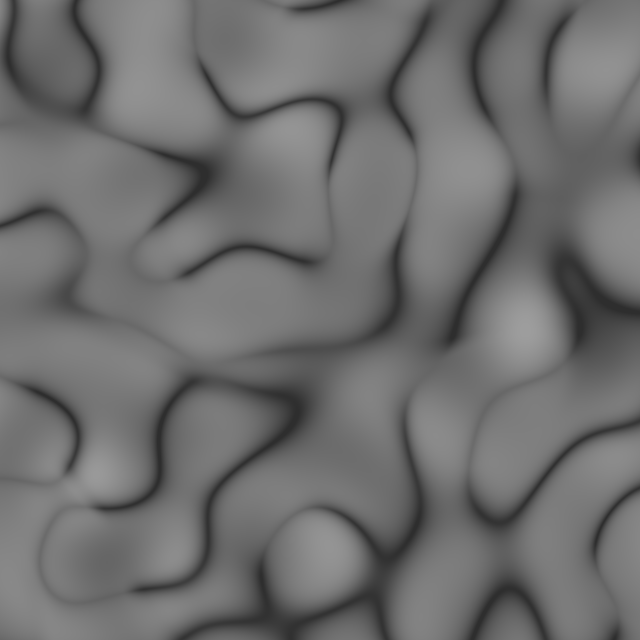
Write a WebGL 1 fragment shader that draws this texture.

```glsl
precision highp float;

uniform vec2 u_resolution;

const int WAVES = 18;
const float TAU = 6.283185;
const float GOLDEN_ANGLE = 2.399963;

const float PLATEAU_TONE = 0.51;
const float CREASE_TONE = 0.19;

float hash(float n) {
    return fract(sin(n * 12.9898) * 43758.5453);
}

// Layered plane waves: a smooth isotropic field of unit variance
float waveField(vec2 p, float minFreq, float maxFreq, float seed) {
    float sum = 0.0;
    for (int i = 0; i < WAVES; i++) {
        float id = float(i) + seed;
        float angle = float(i) * GOLDEN_ANGLE + seed;
        float freq = mix(minFreq, maxFreq, hash(id + 0.37));
        float phase = hash(id + 7.91);
        vec2 dir = vec2(cos(angle), sin(angle));
        sum += sin(TAU * (dot(p, dir) * freq + phase));
    }
    return sum * sqrt(2.0 / float(WAVES));
}

// 1 on the zero line of the field, falling off to both sides
float crease(float field, float width, float softness) {
    float d = sqrt(field * field + softness * softness) - softness;
    return exp(-d / width);
}

void main() {
    vec2 p = gl_FragCoord.xy / min(u_resolution.x, u_resolution.y);

    // Winding dark valleys
    float folds = waveField(p, 2.0, 5.4, 3.0);
    float valley = crease(folds, 0.42, 0.06);

    // Some valleys fade out along their length
    float fade = waveField(p, 1.5, 4.0, 41.0);
    float depth = mix(0.3, 1.0, smoothstep(-1.1, -0.1, fade));

    // Soft light and dark swells between them
    float swell = waveField(p, 2.5, 5.5, 83.0);

    float tone = mix(PLATEAU_TONE, CREASE_TONE, valley * depth);
    tone += 0.038 * swell * (1.0 - 0.6 * valley);
    gl_FragColor = vec4(vec3(clamp(tone, 0.18, 0.62)), 1.0);
}
```
